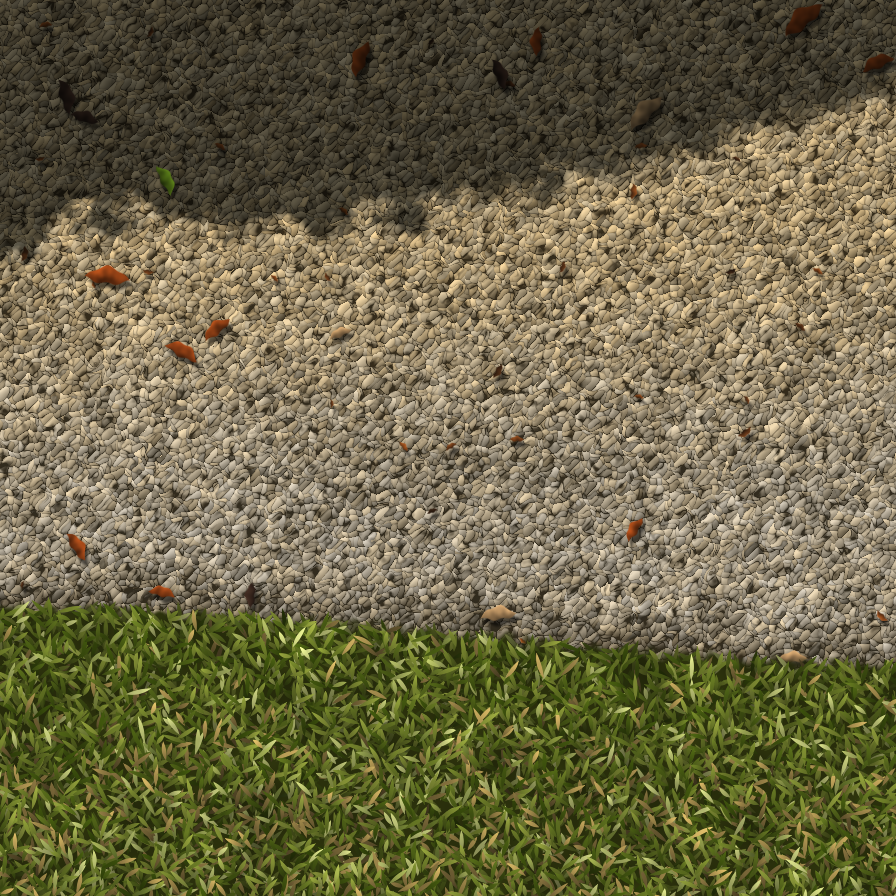
Write a Shadertoy shader that draws this texture.

```glsl
vec2 hash2(vec2 p) {
    vec3 q = fract(p.xyx * vec3(.1031, .1030, .0973));
    q += dot(q, q.yzx + 33.33);
    return fract((q.xx + q.yz) * q.zy);
}
float gradientNoise(vec2 p) {
    vec2 i = floor(p), f = fract(p), u = f * f * (3. - 2. * f), e = vec2(0, 1);
    float a = dot(hash2(i) - .5, f), b = dot(hash2(i + e.yx) - .5, f - e.yx);
    float c = dot(hash2(i + e.xy) - .5, f - e.xy), d = dot(hash2(i + 1.) - .5, f - 1.);
    return 2. * mix(mix(a, b, u.x), mix(c, d, u.x), u.y);
}
float fbm(vec2 p) {
    float sum = 0., amp = .6;
    for (int i = 0; i < 4; i++, amp *= .55) {
        sum += amp * gradientNoise(p);
        p = mat2(1.6, 1.2, -1.2, 1.6) * p + 7.3;
    }
    return sum;
}
mat2 rotation(float a) { return mat2(cos(a), -sin(a), sin(a), cos(a)); }
float lawnEdge(float x) { return .322 - .068 * smoothstep(0., 1.1, x); }

// Nearest stone: offset from its centre, gap width, random tone
vec4 pebbles(vec2 p) {
    vec2 cell = floor(p), nearest = vec2(0), id = cell;
    float first = 9., second = 9.;
    for (int n = 0; n < 9; n++) {
        vec2 c = cell + vec2(n % 3 - 1, n / 3 - 1), r = p - c - hash2(c + 11.);
        float d = length(r);
        second = min(second, max(first, d));
        if (d < first) { first = d; nearest = r; id = c; }
    }
    return vec4(nearest, second - first, hash2(id + 53.).x);
}
vec3 gravel(vec2 uv) {
    vec4 s = pebbles(uv * 135. + 1.6 * gradientNoise(uv * 75.));
    float patches = fbm(uv * 10.), grit = gradientNoise(uv * 95. + 4.);
    float gap = 1. - smoothstep(0., .34, s.z);
    float tone = .79 + .42 * (s.w - .5) + .5 * dot(s.xy, vec2(-.5, .85));
    tone -= gap * (.36 + .8 * grit) + .5 * smoothstep(.12, .5, grit);
    tone += .15 * patches + .3 * gradientNoise(uv * 48.);
    // Damp hollows and soil beside the lawn
    vec2 damp = (uv - vec2(.51, .475)) / vec2(.16, .045);
    tone -= .13 * exp(-dot(damp, damp)) * (1. + 2. * patches);
    tone -= .3 * (1. - smoothstep(0., .06, uv.y - lawnEdge(uv.x) + .04 * patches));
    vec3 col = mix(vec3(.2, .17, .115), vec3(.79, .725, .62), clamp(tone, 0., 1.25));
    col *= mix(vec3(.98, 1., 1.03), vec3(1.03, 1., .91), smoothstep(.4, .76, uv.y));
    return col * mix(vec3(.96, .98, 1.02), vec3(1.03, 1., .93), fract(s.w * 7.));
}

// Place holds centre, angle and half length
vec2 leafShape(vec2 uv, vec4 place, float soft) {
    vec2 p = rotation(place.z) * (uv - place.xy) / place.w;
    p.y += .18 * p.x * p.x + .06 * sin(p.x * 7. + place.x * 40.);
    float d = (abs(p.y) - .38 * (1. - p.x * p.x)) * place.w;
    return vec2(1. - smoothstep(-soft, soft, d), p.y);
}
void addLeaf(inout vec3 col, vec2 uv, vec4 place, vec3 tint, float px) {
    vec2 leaf = leafShape(uv, place, px);
    col *= 1. - .55 * leafShape(uv - vec2(.003, -.006), place, .003).x;
    col = mix(col, tint * (.85 + .9 * leaf.y + .4 * gradientNoise(uv * 130.)), leaf.x);
}
void scatterDebris(inout vec3 col, vec2 uv, float px) {
    vec2 id = floor(uv * 15.), h = hash2(id + 91.), k = hash2(id + 17.);
    if (h.x < .72) return;
    vec4 place = vec4((id + .2 + .6 * k) / 15., h.y * 6.28, .004 + .005 * k.y);
    addLeaf(col, uv, place, mix(vec3(.2, .13, .08), vec3(.62, .32, .12), k.x), px);
}
float sunlight(vec2 uv) {
    float edge = .698 + .062 * smoothstep(0., .1, uv.x) - .018 * smoothstep(.1, .3, uv.x);
    edge += .16 * pow(max(uv.x - .3, 0.) / .7, 1.5);
    float ragged = fbm(uv * vec2(21., 25.) + 3.) * mix(.11, .05, uv.x);
    return 1. - smoothstep(-.018, .02, uv.y - edge + ragged);
}
vec3 bladeColour(vec2 h, float depth) {
    vec3 green = mix(vec3(.2, .27, .04), vec3(.48, .52, .2), h.x);
    green = mix(green, vec3(.68, .7, .43), smoothstep(.8, 1., h.y));
    float straw = step(h.y, .04 + .18 * smoothstep(.04, .22, depth));
    return mix(green, vec3(.6, .51, .28) * (.6 + .6 * h.x), straw);
}
// Overlapping tapered blades rooted below the lawn edge
void drawLawn(inout vec3 col, vec2 uv, float px) {
    float depth = lawnEdge(uv.x) - uv.y, clumps = fbm(uv * 16.);
    if (depth < -.03) return;
    float bed = smoothstep(-.007, .009, depth + .016 * gradientNoise(uv * 70.));
    col = mix(col, vec3(.16, .18, .045) * (1. + .5 * clumps), bed);
    for (int n = 0; n < 54; n++) {
        float layer = float(n / 9);
        vec2 shift = vec2(.37, .61) * layer;
        vec2 id = floor(uv * 60. + shift) + vec2(n % 3 - 1, n / 3 % 3 - 1);
        vec2 h = hash2(id + 37. * layer + 5.), k = hash2(id + 71. * layer + 140.);
        vec2 root = (id + h - shift) / 60.;
        if (root.y > lawnEdge(root.x)) continue;
        vec2 p = rotation(1.57 + (k.x - .5) * 2.7) * (uv - root);
        float halfLength = .007 + .008 * k.y, t = p.x / halfLength;
        float d = abs(p.y + .002 * t * t * (h.x - .5)) - .0024 * (1. - t * t);
        float cover = (1. - smoothstep(-px * .6, px * .6, d)) * step(abs(t), 1.);
        vec3 blade = bladeColour(hash2(id + 19. * layer + 300.), depth);
        col = mix(col, blade * (.6 + .1 * layer) * (1. + .18 * t + .5 * clumps), cover);
    }
}
void mainImage(out vec4 fragColor, in vec2 fragCoord) {
    vec2 uv = fragCoord / iResolution.y;
    float px = 1. / iResolution.y;
    vec3 col = gravel(uv);
    scatterDebris(col, uv, px);
    // Larger fallen leaves
    vec4 rusty[10] = vec4[10](vec4(.12, .693, -.1, .025), vec4(.204, .609, -.5, .02),
        vec4(.241, .634, .7, .018), vec4(.087, .391, -1., .018), vec4(.181, .34, -.2, .015),
        vec4(.707, .41, 1., .015), vec4(.895, .98, .7, .027), vec4(.401, .935, 1.2, .021),
        vec4(.979, .931, .4, .019), vec4(.598, .954, 1.5, .016));
    for (int i = 0; i < 10; i++) addLeaf(col, uv, rusty[i], vec3(.61, .27, .09), px);
    vec4 dull[8] = vec4[8](vec4(.075, .893, -1.3, .02), vec4(.095, .87, -.3, .016),
        vec4(.559, .918, -1.2, .018), vec4(.279, .336, 1.5, .014), vec4(.556, .316, .1, .02),
        vec4(.719, .876, .8, .025), vec4(.379, .629, .4, .013), vec4(.885, .267, 0., .016));
    for (int i = 0; i < 8; i++)
        addLeaf(col, uv, dull[i], i < 4 ? vec3(.25, .17, .13) : vec3(.74, .58, .39), px);
    addLeaf(col, uv, vec4(.186, .8, -1.1, .018), vec3(.75, 1., .2), px);
    // Tree shade, then the lawn over the gravel
    col *= mix(vec3(.405, .42, .425), vec3(1), sunlight(uv));
    drawLawn(col, uv, px);
    fragColor = vec4(clamp(col, 0., 1.), 1.);
}
```
